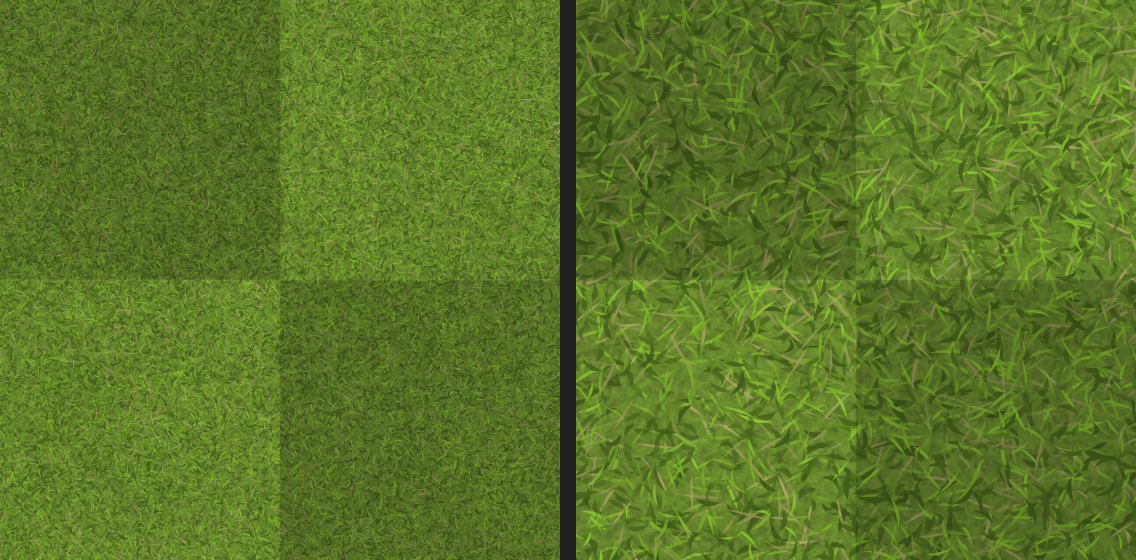
Left: the whole. Right: its middle third, enlarged.
This texture is drawn by a Shadertoy shader. Its source:

```glsl
vec4 hash4(vec3 p) {
    vec4 q = fract(p.xyzx * vec4(0.1031, 0.1030, 0.0973, 0.1099));
    q += dot(q, q.wzxy + 33.33);
    return fract((q.xxyz + q.yzzw) * q.zywx);
}

// Layered sines, each octave turned and bent by the one before
float sineNoise(vec2 p) {
    float sum = 0.0, gain = 0.5;
    for (int i = 0; i < 4; i++) {
        sum += gain * sin(p.x + 1.3 * sin(p.y)) * sin(p.y + 1.7 * sin(p.x * 0.7));
        p = mat2(1.2, 1.6, -1.6, 1.2) * p + 2.1;
        gain *= 0.6;
    }
    return sum;
}

// One bent, tapering blade per cell, laid over the turf colour
vec3 bladeLayer(vec3 turf, vec2 uv, float cells, float layer) {
    vec2 g = uv * cells;
    float soft = 0.75 * cells / iResolution.y;
    for (int y = -1; y <= 1; y++)
    for (int x = -1; x <= 1; x++) {
        vec2 cell = floor(g) + vec2(x, y);
        vec3 id = vec3(mod(cell, cells), layer * 7.0);
        vec4 place = hash4(id + 3.0);
        vec4 look = hash4(id + 91.0);

        // Broad curved shadows, mid greens, thin bright blades, dry straw
        vec3 tint = vec3(0.24, 0.34, 0.09);
        float width = 0.10, bend = 0.55, reach = 0.6;
        if (look.x > 0.33) { tint = vec3(0.36, 0.49, 0.14); width = 0.08; bend = 0.4; }
        if (look.x > 0.62) { tint = vec3(0.46, 0.66, 0.15); width = 0.06; bend = 0.25; reach = 0.7; }
        if (look.x > 0.90) { tint = vec3(0.56, 0.55, 0.33); width = 0.055; bend = 0.15; reach = 0.85; }
        tint *= 0.9 + 0.2 * place.w;

        float angle = 6.2832 * place.z;
        vec2 d = g - cell - place.xy;
        vec2 q = mat2(cos(angle), -sin(angle), sin(angle), cos(angle)) * d;
        float along = q.x / (reach * mix(0.45, 1.0, look.y));
        q.y += bend * (look.z - 0.5) * (along * along - 0.3);
        float edge = abs(q.y) - width * (1.0 - along * along);
        float cover = 1.0 - smoothstep(-soft, soft, edge);
        turf = mix(turf, tint, cover * mix(0.45, 0.95, look.w));
    }
    return turf;
}

void mainImage(out vec4 fragColor, in vec2 fragCoord) {
    vec2 uv = fragCoord / iResolution.xy;

    // Mottled ground between the blades
    vec3 turf = vec3(0.365, 0.465, 0.16) * (1.0 + 0.18 * sineNoise(uv * 420.0));

    for (int i = 0; i < 9; i++) {
        float layer = float(i);
        turf = bladeLayer(turf, uv, 55.0 + 2.0 * layer, layer);
    }

    // Two by two mown squares, strongest in contrast along the upright seam
    vec2 seam = uv - 0.5;
    float soft = 1.0 / iResolution.y;
    vec2 side = smoothstep(-soft, soft, seam) * 2.0 - 1.0;
    float contrast = 0.065 + 0.04 * (1.0 - 2.0 * abs(seam.x));
    turf *= 1.0 + contrast * side.x * side.y;

    // Gentle wear, and a faint pale crease on the level seam
    turf *= 1.0 + 0.04 * sineNoise(uv * 12.566);
    turf += 0.025 * (1.0 - smoothstep(0.001, 0.003, abs(seam.y)));

    fragColor = vec4(clamp(turf, 0.0, 1.0), 1.0);
}
```
